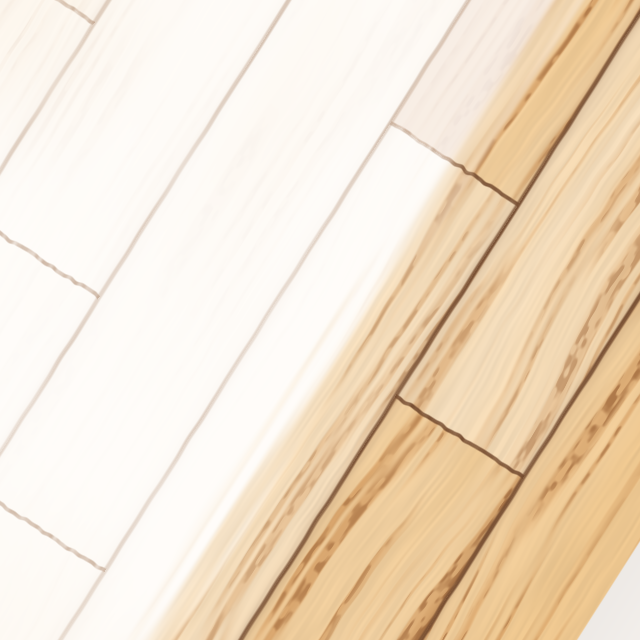
Write a WebGL 2 fragment shader that draws this texture.

```glsl
#version 300 es
precision highp float;
// Slanted wooden floor boards, half hidden under a soft white wash.
// The canvas is turned into across/along board axes; rows, staggered joints
// and stretched noise grain come from formulas on those two coordinates.

#define ACROSS vec2(0.843, -0.537)
#define ALONG vec2(0.537, 0.843)
#define BOARD_WIDTH 0.2368
#define BOARD_LENGTH 1.186
#define ROW_START 0.080
#define JOINT_START 1.009
#define JOINT_STEP 0.356
#define WASH_EDGE vec2(0.165, 0.247)
#define FLOOR_EDGE 0.760
#define SEAM_HALF 0.0034
#define JOINT_HALF 0.0030

uniform vec2 u_resolution;
out vec4 fragColor;

const vec3 WASH = vec3(1.0, 0.993, 0.984);
const vec3 PALE = vec3(0.955, 0.865, 0.735);
const vec3 HONEY = vec3(0.925, 0.775, 0.560);
const vec3 STREAK = vec3(0.800, 0.560, 0.320);
const vec3 PORE = vec3(0.590, 0.370, 0.200);
const vec3 SEAM = vec3(0.460, 0.300, 0.190);
const vec3 BEYOND = vec3(0.930, 0.915, 0.900);

float hash(vec2 p) {
    return fract(sin(dot(p, vec2(127.1, 311.7))) * 43758.5453);
}

float noise(vec2 p) {
    vec2 i = floor(p), f = fract(p);
    f = f * f * (3.0 - 2.0 * f);
    return mix(mix(hash(i), hash(i + vec2(1, 0)), f.x),
               mix(hash(i + vec2(0, 1)), hash(i + vec2(1, 1)), f.x), f.y);
}

float lineMask(float dist, float halfWidth, float soft) {
    return 1.0 - smoothstep(halfWidth - soft, halfWidth + soft, dist);
}

// Wood of one board; richness runs from pale (0) to deep honey (1)
vec3 woodColor(vec2 p, float seed, float richness) {
    float bend = noise(vec2(p.x * 5.0 + seed, p.y * 3.0)) - 0.5;
    float ripple = noise(vec2(p.x * 30.0, p.y * 22.0 + seed)) - 0.5;
    float x = p.x + 0.035 * bend + 0.003 * ripple;
    float broad = noise(vec2(x * 26.0 + seed, p.y * 1.3));
    float ring = noise(vec2(x * 115.0 + seed, p.y * 2.6));
    float fibre = noise(vec2(x * 230.0 + seed, p.y * 9.0));
    float fleck = noise(vec2(x * 190.0, p.y * 55.0 + seed));

    float streak = smoothstep(0.48, 0.88, ring) * (0.45 + 0.55 * broad);
    float pore = smoothstep(0.62, 0.92, ring) * smoothstep(0.35, 0.75, fleck);
    vec3 color = mix(PALE, HONEY, clamp(richness + 0.5 * (broad - 0.5), 0.0, 1.0));
    color *= 1.0 + 0.06 * (fibre - 0.5);
    color = mix(color, STREAK, streak * (0.50 + 0.40 * richness));
    return mix(color, PORE, pore * (0.25 + 0.45 * richness));
}

void main() {
    vec2 uv = gl_FragCoord.xy / u_resolution;
    float soft = max(0.0016, 1.0 / u_resolution.y);
    vec2 p = vec2(dot(uv, ACROSS), dot(uv, ALONG));

    // Board rows and their staggered end joints
    float wobble = 0.0016 * (noise(vec2(p.y * 26.0, 3.0)) - 0.5);
    float q = (p.x + wobble - ROW_START) / BOARD_WIDTH;
    float row = floor(q), side = q - row;
    float seamDist = min(side, 1.0 - side) * BOARD_WIDTH;
    float jag = 0.004 * (noise(vec2(p.x * 90.0, row)) - 0.5);
    float r = (p.y + jag - JOINT_START + JOINT_STEP * row) / BOARD_LENGTH;
    float board = floor(r), run = r - board;
    float jointDist = min(run, 1.0 - run) * BOARD_LENGTH;

    // Alternate boards are richer, deepening to the right
    float rich = 1.0 - mod(row + board, 2.0);
    float seed = 40.0 * hash(vec2(row, board) + 7.0);
    float richness = 0.20 + 0.50 * rich + 0.45 * smoothstep(0.25, 0.75, p.x);
    richness += 0.25 * smoothstep(0.7, 1.3, p.y) * side - 0.15;
    vec3 wood = woodColor(p, seed, clamp(richness, 0.0, 1.0));

    // White wash, thinner toward the left corners and on the upper board
    float feather = 0.05 * (noise(vec2(p.x * 70.0, p.y * 3.0)) - 0.5);
    float reveal = smoothstep(WASH_EDGE.x, WASH_EDGE.y, p.x + feather);
    float upperBoard = step(0.0, row) * step(0.0, board);
    float corner = 1.0 - smoothstep(0.0, 0.32, length(uv - vec2(0.0, 1.0)));
    corner += 0.5 * (1.0 - smoothstep(0.0, 0.30, length(uv)));
    float cloud = noise(p * vec2(14.0, 2.0) + seed);
    float tint = 0.025 + 0.07 * cloud * smoothstep(0.3, 1.1, p.y);
    tint += 0.18 * corner + 0.05 * upperBoard;
    vec3 veil = mix(WASH, vec3(0.975, 0.945, 0.930), 0.8 * upperBoard);
    vec3 color = mix(veil, wood, mix(tint, 1.0, reveal));

    // Seams between rows, with a faint shadow around them
    float wear = noise(vec2(p.y * 9.0, row * 5.0));
    float seamInk = mix(0.16 + 0.14 * wear + 0.12 * smoothstep(0.7, 1.2, p.y),
                        0.70 + 0.25 * wear, reveal);
    vec3 seamTone = mix(vec3(0.62, 0.45, 0.32), SEAM, reveal);
    float shade = exp(-seamDist * 130.0) * mix(0.05, 0.25, reveal);
    color = mix(color, seamTone, shade);
    color = mix(color, seamTone, seamInk * lineMask(seamDist, SEAM_HALF, soft * 1.3));

    // Rough end joints
    float crumble = noise(vec2(p.x * 150.0, p.y * 60.0));
    float jointInk = mix(0.18 + 0.32 * crumble, 0.75 + 0.25 * crumble, reveal);
    color = mix(color, seamTone, jointInk * lineMask(jointDist, JOINT_HALF, soft));

    // Bare ground past the last board
    float outside = smoothstep(-soft, soft, p.x - FLOOR_EDGE);
    color = mix(color, BEYOND + 0.25 * (p.x - FLOOR_EDGE), outside);
    fragColor = vec4(clamp(color, 0.0, 1.0), 1.0);
}
```
